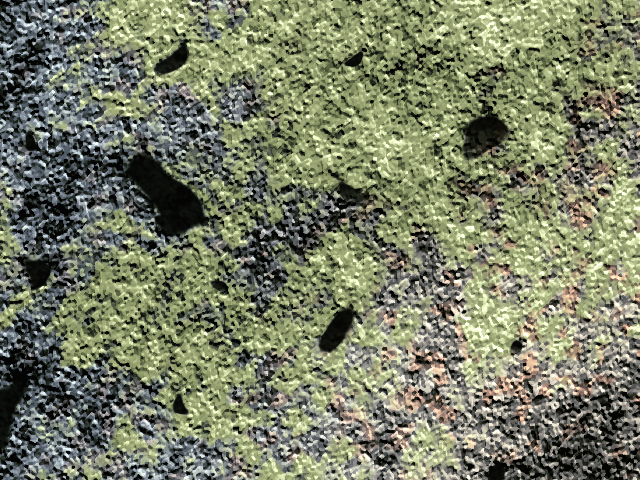
This texture is drawn by a Shadertoy shader. Its source:

```glsl
#define SHADOW vec3(0.12, 0.14, 0.10)
#define STONE_DARK vec3(0.35, 0.37, 0.39)
#define STONE_MID vec3(0.55, 0.56, 0.56)
#define STONE_LIGHT vec3(0.80, 0.81, 0.78)
#define MOSS_DARK vec3(0.36, 0.40, 0.26)
#define MOSS_LIGHT vec3(0.63, 0.67, 0.47)
#define RUST vec3(1.18, 0.94, 0.84)
#define PITS 13
#define PIT_SIZE 0.088
#define GRAIN 62.0
#define RELIEF 0.65

// Two jitter values and one brightness per cell
vec3 hash3(vec2 cell) {
    vec3 q = fract(cell.xyx * vec3(0.1031, 0.1030, 0.0973));
    q += dot(q, q.yxz + 33.33);
    return fract((q.xxy + q.yzz) * q.zyx);
}

// Smooth cellular noise, centred on zero
float cells(vec2 p, float sharpness) {
    vec2 base = floor(p), f = p - base;
    float sum = 0.0, weight = 0.0;
    for (int y = -1; y <= 1; y++)
    for (int x = -1; x <= 1; x++) {
        vec2 o = vec2(x, y);
        vec3 h = hash3(base + o + 57.0);
        vec2 d = o + h.xy - f;
        float w = exp(-sharpness * dot(d, d));
        sum += w * h.z;
        weight += w;
    }
    return sum / weight - 0.5;
}

// Layered sines bend the domain so that no outline is straight
vec2 bend(vec2 p) {
    vec2 a = sin(p.yx * vec2(9.0, 11.0) + vec2(0.7, 2.1));
    vec2 b = sin(p.yx * vec2(31.0, 27.0) + a * 2.0);
    return p + 0.022 * a + 0.009 * b;
}

float grainHeight(vec2 p) {
    return 0.5 * cells(p * GRAIN, 14.0) + 0.55 * cells(p * GRAIN * 2.2, 14.0);
}

// Shadow to highlight through a dark, a middle and a light colour
vec3 ramp(float t, vec3 dark, vec3 mid, vec3 light) {
    vec3 c = mix(SHADOW, dark, smoothstep(0.13, 0.37, t));
    c = mix(c, mid, smoothstep(0.37, 0.56, t));
    c = mix(c, light, smoothstep(0.56, 0.80, t));
    return c * clamp(t / 0.13, 0.1, 1.0) + max(t - 0.8, 0.0) * 0.8;
}

float blob(vec2 p, vec2 centre, vec2 radius) {
    vec2 d = (p - centre) / radius;
    return exp(-dot(d, d));
}

// Weathered hollows: x = depth, y = change of tone around and inside
vec2 pits(vec2 p, float aspect, float rough) {
    vec2 result = vec2(0.0);
    for (int i = 0; i < PITS; i++) {
        float k = float(i);
        vec3 h = hash3(vec2(k, 7.0));
        vec2 centre = fract(vec2(0.26, 0.59) + k * vec2(0.7549, 0.5698));
        float size = PIT_SIZE / (1.0 + 0.3 * k);
        float turn = i == 0 ? 0.22 : (h.x - 0.5) * 2.6;
        vec2 d = p - centre * vec2(aspect, 1.0);
        vec2 q = mat2(cos(turn), -sin(turn), sin(turn), cos(turn)) * d / size;
        q.x += 0.22 * sin(q.y * 2.3 + k);
        float r = length(q * vec2(1.75 - 0.4 * h.y, 0.95)) + rough;
        float depth = 1.0 - smoothstep(0.78, 1.06, r);
        float shallow = i == 0 ? 0.0 : smoothstep(0.35, 0.9, h.z);
        float floorLight = shallow * smoothstep(0.5, -0.7, d.y / size);
        float halo = exp(-2.8 * max(r - 0.9, 0.0)) * (1.0 - depth);
        float lip = smoothstep(0.3, -0.8, d.y / size);
        result.x = max(result.x, depth * (1.0 - 0.8 * floorLight));
        result.y += halo * mix(-0.24, 0.09, lip);
    }
    return result;
}

void mainImage(out vec4 fragColor, in vec2 fragCoord) {
    vec2 p = fragCoord / iResolution.y;
    float aspect = iResolution.x / iResolution.y;
    vec2 s = p / vec2(aspect, 1.0);
    vec2 w = bend(p);

    // Mottling from broad stains down to grit
    float broad = cells(w * 4.0, 6.0);
    float patchy = cells(w * 10.0 + 13.0, 7.0);
    float clumps = cells(w * 26.0 + 5.0, 9.0);
    float grit = grainHeight(p);
    float relief = grit - grainHeight(p + vec2(0.002, 0.006));

    // Uneven daylight: dim on the left and in the lower right corner
    float tone = 0.55 - 0.15 * smoothstep(0.4, 0.0, s.x)
        + 0.10 * blob(s, vec2(0.76, 0.28), vec2(0.3, 0.28))
        - 0.22 * blob(s, vec2(1.05, 0.0), vec2(0.25, 0.3));
    tone += 0.32 * broad + 0.34 * patchy + 0.34 * clumps;
    tone += 0.75 * grit + RELIEF * relief;

    // Pits darken the rock and their lower lips catch light
    vec2 pit = pits(w, aspect, 0.35 * patchy + 0.3 * clumps);
    tone += pit.y;
    tone = mix(tone, 0.035 + 0.06 * grit, pit.x);

    // Moss grows in two broad drifts with ragged borders
    float cover = 0.12 + 0.62 * blob(s, vec2(0.70, 0.88), vec2(0.38, 0.34))
        + 0.42 * blob(s, vec2(0.30, 0.30), vec2(0.28, 0.26))
        + 0.28 * blob(s, vec2(0.50, 0.55), vec2(0.25, 0.2));
    cover += 0.6 * broad + 0.55 * patchy + 0.5 * clumps + 0.4 * grit;
    float moss = smoothstep(0.24, 0.56, cover) * (1.0 - pit.x);

    // Cool stone at left, warmer stone with rusty flecks at right
    vec3 stone = ramp(tone, STONE_DARK, STONE_MID, STONE_LIGHT);
    stone *= mix(vec3(0.94, 1.0, 1.07), vec3(1.04, 0.99, 0.94), smoothstep(0.1, 0.8, s.x));
    float rust = smoothstep(0.12, 0.36, cells(p * 34.0 + 41.0, 12.0) + 0.5 * broad);
    stone *= mix(vec3(1.0), RUST, rust * (0.35 + 0.5 * s.x));
    vec3 green = ramp(tone, MOSS_DARK, mix(MOSS_DARK, MOSS_LIGHT, 0.7), MOSS_LIGHT);

    fragColor = vec4(clamp(mix(stone, green, moss), 0.0, 1.0), 1.0);
}
```
